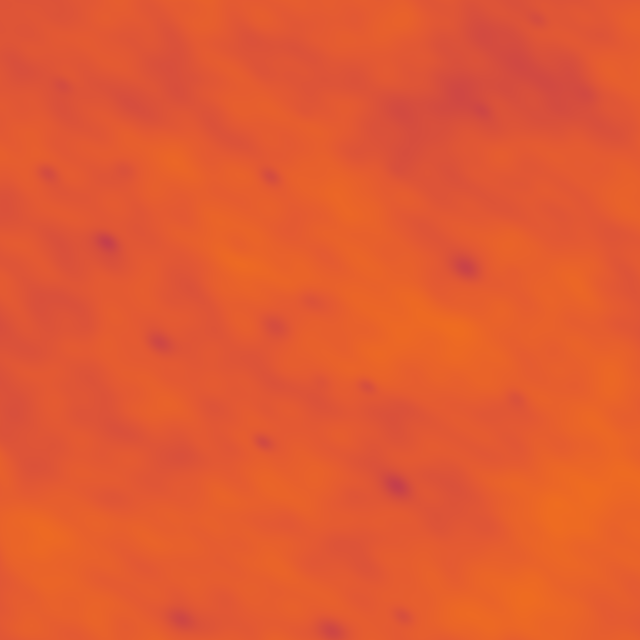
Reproduce this texture procedurally as a three.js fragment shader.

```glsl
// Draws a glowing orange surface with soft slanted mottling and small blurred dark red spots.
varying vec2 vUv;

vec2 hash2(vec2 p) {
  vec3 q = fract(vec3(p.xyx) * vec3(0.1031, 0.1030, 0.0973));
  q += dot(q, q.yzx + 33.33);
  return fract((q.xx + q.yz) * q.zy);
}

float gradientDot(vec2 cell, vec2 offset) {
  float angle = 6.2832 * hash2(cell + 57.0).x;
  return dot(vec2(cos(angle), sin(angle)), offset);
}

float gradientNoise(vec2 p) {
  vec2 i = floor(p);
  vec2 f = fract(p);
  vec2 u = f * f * f * (f * (f * 6.0 - 15.0) + 10.0);
  vec2 e = vec2(1.0, 0.0);
  float low = mix(gradientDot(i, f), gradientDot(i + e.xy, f - e.xy), u.x);
  float high = mix(gradientDot(i + e.yx, f - e.yx), gradientDot(i + e.xx, f - e.xx), u.x);
  return mix(low, high, u.y);
}

// Rotates so that x runs along the grain, down to the right.
vec2 alongGrain(vec2 p) {
  return vec2(0.85 * p.x - 0.53 * p.y, 0.53 * p.x + 0.85 * p.y);
}

// Sums octaves of noise, each stretched along the grain.
float mottling(vec2 uv) {
  vec2 p = alongGrain(uv) * vec2(0.75, 1.2);
  float sum = 0.0;
  float amplitude = 1.0;
  float frequency = 2.8;
  for (int octave = 0; octave < 4; octave++) {
    sum += amplitude * gradientNoise(p * frequency + 19.7 * float(octave));
    amplitude *= 0.75;
    frequency *= 1.95;
  }
  return sum;
}

// Adds up soft spots of random depth and size, some cells staying empty.
float darkSpots(vec2 uv) {
  vec2 p = uv * 9.0;
  vec2 home = floor(p);
  float depth = 0.0;
  for (int y = -1; y <= 1; y++) {
    for (int x = -1; x <= 1; x++) {
      vec2 cell = home + vec2(float(x), float(y));
      vec2 traits = hash2(cell + 131.0);
      vec2 d = alongGrain(p - cell - 0.1 - 0.8 * hash2(cell + 11.0));
      d *= vec2(0.8, 1.15) / mix(0.12, 0.18, traits.y);
      float strength = smoothstep(0.45, 1.05, traits.x);
      depth += strength * exp(-dot(d, d));
    }
  }
  return depth;
}

void main() {
  float drift = 0.022 * (vUv.x - 0.5);
  float heat = 0.005 + drift + 0.07 * mottling(vUv) - 0.085 * darkSpots(vUv);

  vec3 crimson = vec3(0.74, 0.22, 0.32);
  vec3 orange = vec3(0.89, 0.35, 0.20);
  vec3 amber = vec3(0.94, 0.43, 0.12);
  vec3 color = mix(orange, crimson, clamp(-heat / 0.13, 0.0, 1.0));
  color = mix(color, amber, clamp(heat / 0.08, 0.0, 1.0));
  gl_FragColor = vec4(color, 1.0);
}
```
